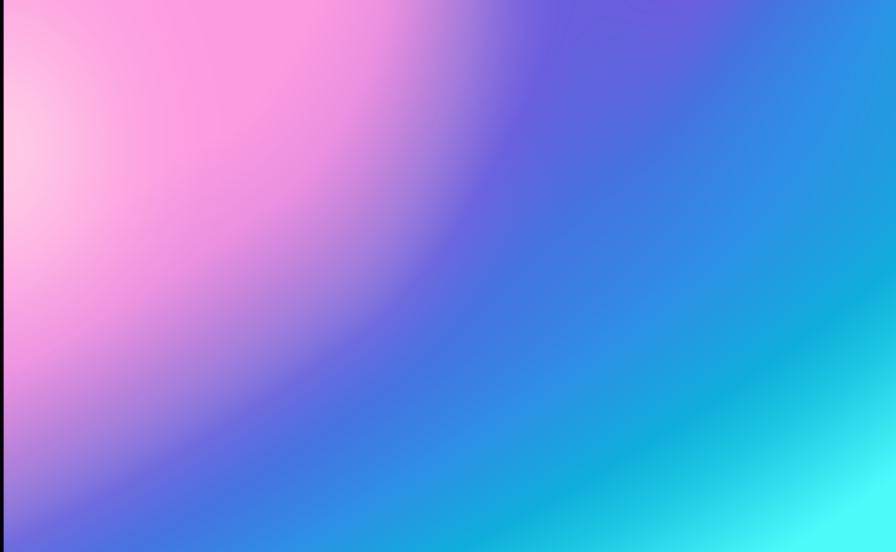
Reproduce this background procedurally as a Shadertoy shader.

```glsl
const float ASPECT = 1.613;
const int STOP_COUNT = 10;

// Colour stops: rgb and position along the sweep
const vec4 STOPS[STOP_COUNT] = vec4[STOP_COUNT](
    vec4(0.99, 0.61, 0.88, 0.52),
    vec4(0.92, 0.56, 0.88, 0.73),
    vec4(0.78, 0.52, 0.86, 0.85),
    vec4(0.64, 0.48, 0.86, 0.95),
    vec4(0.42, 0.37, 0.87, 1.08),
    vec4(0.27, 0.45, 0.88, 1.22),
    vec4(0.18, 0.56, 0.90, 1.42),
    vec4(0.06, 0.68, 0.86, 1.67),
    vec4(0.11, 0.78, 0.89, 1.80),
    vec4(0.30, 0.98, 0.98, 2.04)
);

// Diagonal axes: x runs across the bands, y runs along them
vec2 bandAxes(vec2 p) {
    return vec2(0.73 * p.x + p.y, p.x - 0.73 * p.y);
}

// Bend the straight bands into arcs, tightest around the pink corner
float bentSweep(vec2 p, vec2 axes) {
    float crest = mix(0.2, 1.0, smoothstep(1.15, 1.7, axes.x));
    float offset = axes.y - crest;
    float upperBend = mix(0.85, 0.14, smoothstep(0.75, 1.3, p.x + 0.3 * p.y));
    float bend = offset > 0.0 ? upperBend : 0.1;
    return axes.x + bend * offset * offset;
}

vec3 gradientColor(float sweep) {
    vec3 color = STOPS[0].rgb;
    for (int i = 1; i < STOP_COUNT; i++) {
        float span = STOPS[i].w - STOPS[i - 1].w;
        float blend = clamp((sweep - STOPS[i - 1].w) / span, 0.0, 1.0);
        color = mix(color, STOPS[i].rgb, blend);
    }
    return color;
}

float softSpot(vec2 p, vec2 center, vec2 radius) {
    vec2 q = (p - center) / radius;
    return exp(-dot(q, q));
}

void mainImage(out vec4 fragColor, in vec2 fragCoord) {
    vec2 uv = fragCoord / iResolution.xy;
    vec2 p = vec2(uv.x * ASPECT, 1.0 - uv.y);

    // Pink to cyan sweep
    vec2 axes = bandAxes(p);
    float sweep = bentSweep(p, axes);
    vec3 color = gradientColor(sweep);

    // Softer violet toward the lower left
    float violet = (sweep - 1.06) / 0.1;
    float lowerLeft = 1.0 - smoothstep(0.2, 0.9, axes.y);
    color += vec3(0.02, 0.05, 0.0) * exp(-violet * violet) * lowerLeft;

    // Pale glow at the left
    float glow = softSpot(p, vec2(0.0, 0.27), vec2(0.2, 0.26));
    color = mix(color, vec3(1.0, 0.79, 0.90), glow);

    // Dark strip along the left edge
    float pixel = 1.0 / iResolution.x;
    float strip = 1.0 - smoothstep(0.004 - 0.5 * pixel, 0.004 + 0.5 * pixel, uv.x);
    color = mix(color, vec3(0.02, 0.02, 0.03), strip);

    fragColor = vec4(color, 1.0);
}
```
